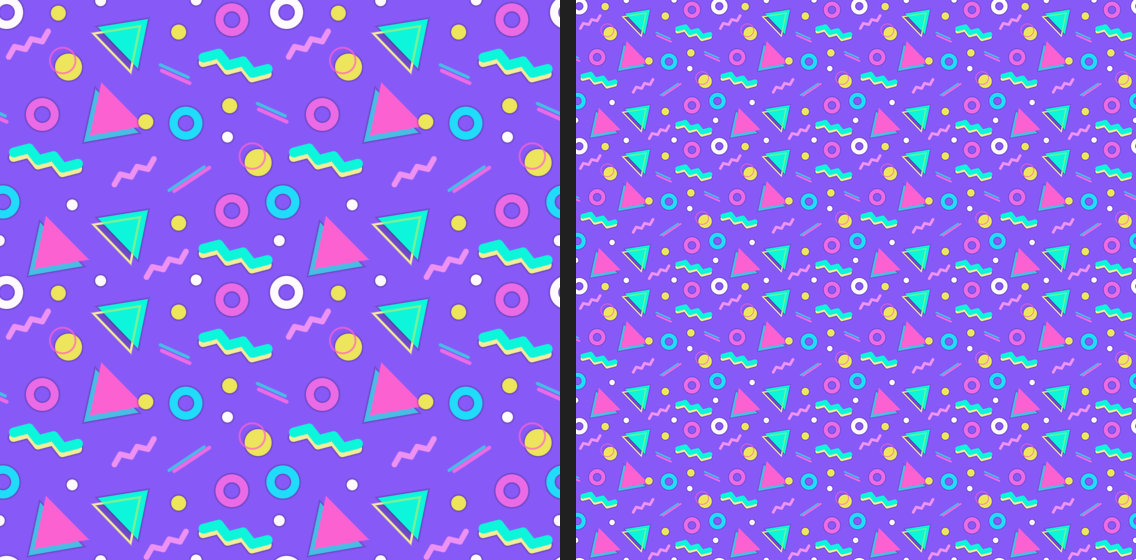
Left, the tile; right, the same tile 2 across and 2 down.
Reproduce this pattern procedurally as a WebGL 1 fragment shader.

```glsl
precision highp float;
// Retro party confetti: triangles, rings, dots, bars and zigzags on violet, two by two tiles.
uniform vec2 u_resolution;

const float REPEATS = 2.0;
const float TILE = 384.0; // design units per tile, y pointing down

const vec3 VIOLET = vec3(0.53, 0.35, 0.97);
const vec3 PINK = vec3(0.99, 0.38, 0.82);
const vec3 ORCHID = vec3(0.92, 0.42, 0.90);
const vec3 LILAC = vec3(0.93, 0.57, 0.95);
const vec3 AQUA = vec3(0.05, 0.96, 0.86);
const vec3 CYAN = vec3(0.13, 0.86, 0.98);
const vec3 SKY = vec3(0.28, 0.74, 0.90);
const vec3 YELLOW = vec3(0.93, 0.90, 0.36);
const vec3 CREAM = vec3(0.96, 0.92, 0.60);
const vec3 WHITE = vec3(1.0, 0.98, 1.0);

// Offset from a centre, wrapped around the tile edges
vec2 around(vec2 p, vec2 centre) {
  return mod(p - centre + 0.5 * TILE, TILE) - 0.5 * TILE;
}

vec2 pick(int i, vec2 a, vec2 b, vec2 c) {
  return i == 0 ? a : (i == 1 ? b : c);
}

float segment(vec2 p, vec2 a, vec2 b) {
  vec2 ab = b - a;
  return length(p - a - ab * clamp(dot(p - a, ab) / dot(ab, ab), 0.0, 1.0));
}

// Five strokes that alternate between two steps
float zigzag(vec2 p, vec2 stepA, vec2 stepB) {
  float d = TILE;
  vec2 from = vec2(0.0);
  for (int i = 0; i < 5; i++) {
    vec2 to = from + (mod(float(i), 2.0) < 0.5 ? stepA : stepB);
    d = min(d, segment(p, from, to));
    from = to;
  }
  return d;
}

float edge(vec2 p, vec2 a, vec2 b) {
  return dot(p - a, normalize(vec2(b.y - a.y, a.x - b.x)));
}

float triangle(vec2 p, vec2 a, vec2 b, vec2 c) {
  return max(edge(p, a, b), max(edge(p, b, c), edge(p, c, a)));
}

float ring(vec2 p, float radius, float halfWidth) {
  return abs(length(p) - radius) - halfWidth;
}

float dots(vec2 p, vec2 a, vec2 b, vec2 c, vec2 d, vec2 e) {
  float ab = min(length(around(p, a)), length(around(p, b)));
  float cd = min(length(around(p, c)), length(around(p, d)));
  return min(min(ab, cd), length(around(p, e)));
}

vec3 paint(vec3 base, vec3 ink, float d, float soft) {
  return mix(base, ink, 1.0 - smoothstep(-soft, soft, d));
}

// Faint dark rim beneath a shape
vec3 shade(vec3 base, float d) {
  return base * (1.0 - 0.22 * (1.0 - smoothstep(0.0, 3.5, d)));
}

vec3 solid(vec3 base, vec3 ink, float d, float soft) {
  return paint(shade(base, d), ink, d, soft);
}

vec3 bars(vec3 col, vec2 p, vec2 run, vec2 gap, float soft) {
  col = paint(col, SKY, segment(p, vec2(0.0), run) - 2.2, soft);
  return paint(col, ORCHID, segment(p, gap, run + gap) - 2.6, soft);
}

vec3 confetti(vec2 p, float soft) {
  vec3 col = VIOLET;

  // Pairs of triangles, bars and ringed balls
  for (int i = 0; i < 2; i++) {
    float k = float(i);
    vec2 q = around(p, vec2(156.0, 155.0) + k * vec2(-76.0, 183.0));
    vec2 top = vec2(-17.0, -42.0), right = vec2(42.0, 18.0), left = vec2(-33.0, 31.0);
    col = solid(col, SKY, triangle(q - vec2(-8.0, 9.0), top, right, left), soft);
    col = paint(col, PINK, triangle(q, top, right, left), soft);

    q = around(p, vec2(165.0, 60.0 + 262.0 * k));
    left = vec2(-40.0, -15.0); right = vec2(29.0, -26.0);
    vec2 tip = vec2(15.0, 42.0);
    float frame = triangle(q, left, right, tip);
    float fill = triangle(q - vec2(9.0, -8.0), left, right, tip);
    col = paint(col, VIOLET * 0.82, frame, soft);
    col = solid(col, AQUA, fill, soft);
    vec3 line = mix(CREAM, vec3(0.47, 0.95, 0.58), 1.0 - smoothstep(-soft, soft, fill));
    col = paint(col, line, abs(frame + 1.6) - 1.6, soft);

    q = around(p, vec2(220.0, 89.0) + k * vec2(133.0, 53.0));
    col = bars(col, q, vec2(38.0, 17.0), vec2(2.0, 8.0), soft);

    q = around(p, vec2(94.0, 92.0) + k * vec2(260.0, 131.0));
    col = solid(col, YELLOW, length(q) - 18.5, soft);
    vec3 hoop = mix(col, PINK, 0.75);
    col = paint(col, hoop, ring(q + vec2(8.0, 9.0), 17.5, 1.3), soft);

    q = around(p, vec2(255.0, 169.0) + k * vec2(133.0, 108.0));
    col = solid(col, CYAN, ring(q, 17.0, 5.7), soft);
  }
  col = bars(col, around(p, vec2(232.0, 261.0)), vec2(48.0, -32.0), vec2(7.0, 1.0), soft);

  // Three each of pink rings, thick waves and thin zigzags
  for (int i = 0; i < 3; i++) {
    vec2 shift = pick(i, vec2(0.0), vec2(-260.0, 130.0), vec2(0.0, 262.0));
    col = solid(col, ORCHID, ring(around(p, vec2(318.0, 27.0) + shift), 17.0, 5.5), soft);

    vec2 q = around(p, vec2(279.0, 79.0) + shift);
    vec2 rise = vec2(21.0, -5.5), fall = vec2(12.5, 16.0);
    col = solid(col, CREAM, zigzag(q - vec2(-0.5, 7.0), rise, fall) - 6.0, soft);
    col = paint(col, AQUA, zigzag(q, rise, fall) - 6.7, soft);

    q = around(p, pick(i, vec2(12.0, 78.0), vec2(157.0, 253.0), vec2(201.0, 380.0)));
    col = paint(col, LILAC, zigzag(q, vec2(8.0, -14.0), vec2(15.0, 3.5)) - 3.9, soft);
  }
  col = solid(col, WHITE, ring(around(p, vec2(9.0, 17.0)), 17.0, 5.7), soft);

  // Scattered dots
  float yellow = dots(p, vec2(80.0, 18.0), vec2(245.0, 44.0), vec2(245.0, 306.0),
                      vec2(200.0, 167.0), vec2(315.0, 145.0));
  float white = dots(p, vec2(138.0, 1.0), vec2(269.0, 0.0), vec2(312.0, 188.0),
                     vec2(99.0, 281.0), vec2(383.0, 330.0));
  col = solid(col, YELLOW, yellow - 10.3, soft);
  return solid(col, WHITE, white - 7.5, soft);
}

void main() {
  vec2 uv = gl_FragCoord.xy / u_resolution;
  vec2 p = fract(vec2(uv.x, 1.0 - uv.y) * REPEATS) * TILE;
  float soft = max(1.2, 0.75 * REPEATS * TILE / u_resolution.y);
  gl_FragColor = vec4(confetti(p, soft), 1.0);
}
```
